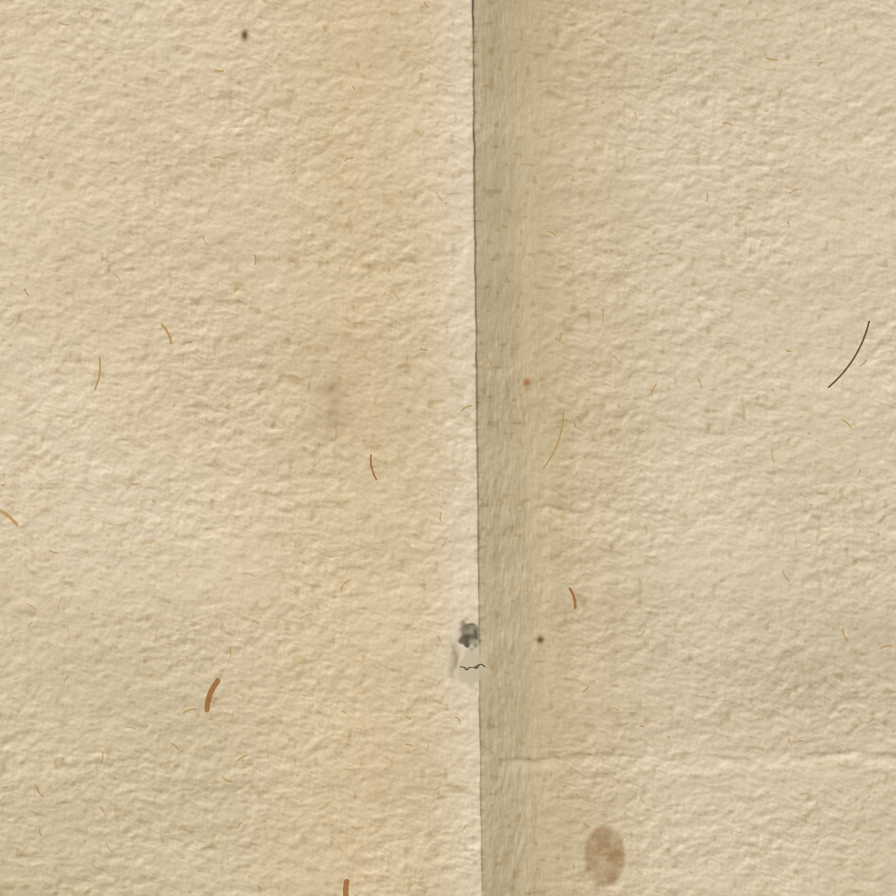
A WebGL 1 fragment shader for this texture:

```glsl
precision highp float;
// Aged fibrous paper with a vertical fold, a small tear, creases and stains.
uniform vec2 u_resolution;

float hash(vec2 p) {
  vec3 q = fract(vec3(p.xyx) * 0.1031);
  q += dot(q, q.yzx + 33.33);
  return fract((q.x + q.y) * q.z);
}

float noise(vec2 p) {
  vec2 i = floor(p), f = fract(p), e = vec2(1.0, 0.0);
  f = f * f * (3.0 - 2.0 * f);
  return mix(mix(hash(i), hash(i + e), f.x),
             mix(hash(i + e.yx), hash(i + e.xx), f.x), f.y);
}

float fbm(vec2 p) {
  float sum = 0.0, amp = 0.5;
  for (int i = 0; i < 4; i++) {
    sum += amp * noise(p);
    p = mat2(1.6, 1.1, -1.1, 1.6) * p + 17.3;
    amp *= 0.62;
  }
  return sum;
}

// Height difference along the light, which comes from the upper left.
float relief(vec2 p, vec2 scale) {
  vec2 toLight = vec2(-0.0010, 0.0017);
  return fbm((p - toLight) * scale) - fbm((p + toLight) * scale);
}

float band(float x, float width) {
  return exp(-x * x / (width * width));
}

float blob(vec2 p, vec2 centre, vec2 radius) {
  return band(length((p - centre) / radius), 1.0);
}

// Coverage of a gently bent stroke; ends holds both end points.
float strand(vec2 p, vec4 ends, float width, float soft) {
  vec2 ab = ends.zw - ends.xy, ap = p - ends.xy;
  float t = clamp(dot(ap, ab) / dot(ab, ab), 0.0, 1.0);
  vec2 bend = vec2(-ab.y, ab.x) * 0.32 * t * (1.0 - t);
  return 1.0 - smoothstep(width - soft, width + soft, length(ap - ab * t - bend));
}

// Small randomly turned fibres, one candidate per cell.
float scatteredFibres(vec2 p, float cells, float density, float soft) {
  float cover = 0.0;
  for (int k = 0; k < 9; k++) {
    float row = floor(float(k) / 3.0);
    vec2 id = floor(p * cells) + vec2(float(k) - 3.0 * row, row) - 1.0;
    float angle = 6.2832 * hash(id + 7.1);
    vec2 mid = (id + vec2(hash(id + 21.7), hash(id + 43.9))) / cells;
    vec2 arm = vec2(cos(angle), sin(angle)) * mix(0.001, 0.007, hash(id + 3.3));
    float strength = step(hash(id + 61.2), density) * hash(id + 9.4);
    cover = max(cover, strength * strand(p, vec4(mid - arm, mid + arm), 0.0009, soft));
  }
  return cover;
}

// Broken thin shadow with a lit lower lip, between x0 and x1.
float crease(vec2 p, float y, float x0, float x1) {
  float span = smoothstep(x0, x0 + 0.02, p.x) * (1.0 - smoothstep(x1 - 0.04, x1, p.x));
  float d = p.y - y - 0.016 * (fbm(vec2(p.x * 20.0, y * 90.0)) - 0.6);
  float broken = smoothstep(0.15, 0.7, noise(p * 45.0));
  return span * (0.5 * band(d + 0.008, 0.008) - broken * band(d, 0.0022));
}

vec3 paperTone(vec2 p, float fromFold, float soft) {
  vec3 left = mix(vec3(0.80, 0.735, 0.605), vec3(0.845, 0.775, 0.655), smoothstep(0.0, 0.6, p.y));
  left = mix(left, vec3(0.825, 0.735, 0.585), 0.75 * band(fromFold + 0.13, 0.11));
  left = mix(left, vec3(0.865, 0.80, 0.695), 0.8 * smoothstep(-0.065, -0.005, fromFold));
  vec3 right = mix(vec3(0.73, 0.665, 0.535), vec3(0.78, 0.705, 0.565), smoothstep(0.03, 0.07, fromFold));
  right = mix(right, vec3(0.83, 0.765, 0.65), smoothstep(0.05, 0.25, fromFold));
  right -= 0.035 * blob(p, vec2(0.92, 0.25), vec2(0.22, 0.12));
  right += 0.03 * (noise(vec2(p.x * 85.0, p.y * 3.0)) - 0.5) * band(fromFold - 0.07, 0.1);
  vec3 cloud = (fbm(p * 5.0) - 0.6) * vec3(0.05, 0.055, 0.065);
  return mix(left, right, smoothstep(-soft, soft, fromFold)) + cloud;
}

vec3 addTear(vec3 col, vec2 p, float soft) {
  float rough = noise(p * 190.0);
  vec2 q = p + 0.007 * (vec2(noise(p * 120.0), rough) - 0.5);
  col = mix(col, vec3(0.86, 0.81, 0.71), 0.8 * blob(q, vec2(0.517, 0.270), vec2(0.019, 0.038)));
  col = mix(col, vec3(0.55, 0.49, 0.38), 0.7 * blob(q, vec2(0.507, 0.264), vec2(0.004, 0.018)));
  float hollow = smoothstep(0.25, 0.6, blob(q, vec2(0.524, 0.292), vec2(0.013, 0.016)));
  col = mix(col, vec3(0.34, 0.31, 0.25), hollow * mix(0.45, 1.0, rough));
  float flap = smoothstep(0.3, 0.6, blob(q, vec2(0.527, 0.255), vec2(0.016, 0.024)));
  col = mix(col, vec3(0.76, 0.71, 0.60), 0.85 * flap);
  return mix(col, vec3(0.30, 0.27, 0.20), 0.8 * strand(q, vec4(0.539, 0.259, 0.515, 0.255), 0.001, soft));
}

void main() {
  vec2 p = gl_FragCoord.xy / u_resolution;
  float soft = max(0.0007, 0.6 / u_resolution.y);
  float fromFold = p.x - 0.537 + 0.010 * p.y - 0.002 * (fbm(vec2(p.y * 60.0, 2.0)) - 0.6);
  vec3 col = paperTone(p, fromFold, soft);

  // Grain, streaked along the fold on its shaded side
  float streaked = smoothstep(0.0, 0.01, fromFold) * (1.0 - smoothstep(0.04, 0.11, fromFold));
  vec2 warped = p + 0.006 * vec2(noise(p * 38.0), noise(p * 38.0 + 50.0));
  float grain = mix(relief(warped, vec2(75.0, 110.0)), 0.7 * relief(p, vec2(160.0, 60.0)), streaked);
  col += 0.21 * grain * mix(0.7, 1.3, noise(p * 14.0));
  col += 0.03 * (noise(p * vec2(9.0, 42.0)) - 0.5) + 0.02 * (noise(p * 330.0) - 0.5);
  col -= vec3(0.05, 0.06, 0.08) * smoothstep(0.75, 0.95, noise(warped * vec2(120.0, 160.0)));

  // Fold line and creases
  col *= 1.0 - mix(0.1, 0.5, p.y) * mix(0.4, 1.0, noise(p.yy * 40.0)) * band(fromFold - 0.0008, 0.0014);
  col += 0.09 * (crease(p, 0.157, 0.55, 1.04) + crease(p, 0.434, 0.59, 0.71) + crease(p, 0.592, 0.53, 0.60));

  // Stains
  float mottling = fbm(p * 70.0);
  col = mix(col, vec3(0.62, 0.53, 0.40), 0.6 * mottling * blob(p, vec2(0.371, 0.55), vec2(0.022, 0.04)));
  float stain = blob(p, vec2(0.675, 0.045), vec2(0.023, 0.035));
  col = mix(col, vec3(0.59, 0.46, 0.32), smoothstep(0.3, 0.5, stain) * mottling);

  // Fibres and specks
  vec3 rust = vec3(0.60, 0.38, 0.20), ochre = vec3(0.70, 0.53, 0.29), dark = vec3(0.37, 0.27, 0.18);
  float tan1 = max(scatteredFibres(p, 26.0, 0.3, soft), strand(p, vec4(0.181, 0.637, 0.191, 0.617), 0.0015, soft));
  tan1 = max(tan1, strand(p, vec4(0.111, 0.600, 0.106, 0.566), 0.0012, soft));
  tan1 = max(tan1, strand(p, vec4(0.629, 0.540, 0.607, 0.478), 0.0009, soft));
  tan1 = max(tan1, strand(p, vec4(-0.01, 0.434, 0.019, 0.414), 0.0018, soft));
  float red = max(strand(p, vec4(0.231, 0.208, 0.243, 0.240), 0.003, soft), strand(p, vec4(0.389, -0.01, 0.387, 0.016), 0.003, soft));
  red = max(red, strand(p, vec4(0.420, 0.465, 0.414, 0.492), 0.001, soft));
  red = max(red, strand(p, vec4(0.636, 0.343, 0.642, 0.322), 0.0015, soft));
  red = max(red, blob(p, vec2(0.588, 0.573), vec2(0.004)));
  float black = max(strand(p, vec4(0.970, 0.641, 0.925, 0.568), 0.001, soft), blob(p, vec2(0.273, 0.961), vec2(0.0035, 0.006)));
  black = max(black, blob(p, vec2(0.603, 0.286), vec2(0.004)));
  col = mix(mix(mix(col, ochre, 0.7 * tan1), rust, 0.8 * red), dark, 0.85 * black);

  gl_FragColor = vec4(addTear(col, p, soft), 1.0);
}
```
